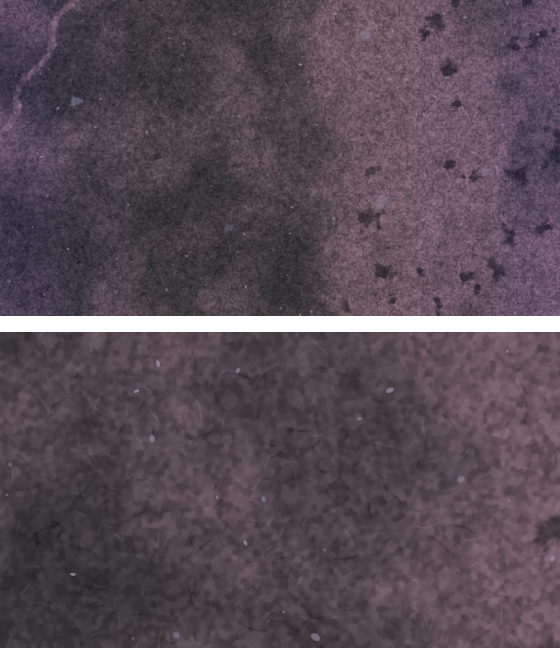
Top, the full canvas; bottom, a detail of the centre.
Give the GLSL for this texture, as a Shadertoy shader.

```glsl
// Bare pinkish soil seen from above, overgrown by dark scrub toward the left.
// Blended cellular noise sets the cover and grain; scattered cells carry
// ragged tufts, fibres, pale specks and a few flat stones.

#define SOIL vec3(0.445, 0.352, 0.400)
#define SCRUB vec3(0.215, 0.205, 0.220)
#define TUFT vec3(0.185, 0.165, 0.190)
#define PALE vec3(0.600, 0.580, 0.690)
#define RIM_TINT vec3(-0.005, -0.008, 0.045)
#define PATCH_SCALE 3.6
#define PATCH_CONTRAST 1.9
#define GRAIN 0.38
#define TUFT_GRID 8.5
#define TUFT_SHARE 0.55
#define SPECK_GRID 21.0
#define STONE_GRID 2.6

vec3 hash3(vec2 p) {
    vec3 q = fract(p.xyx * vec3(0.1031, 0.1030, 0.0973));
    q += dot(q, q.yxz + 33.33);
    return fract((q.xxy + q.yzz) * q.zyx);
}

mat2 turn(float a) {
    return mat2(cos(a), sin(a), -sin(a), cos(a));
}

// Random cell values blended by distance to the cell points
float cellNoise(vec2 p) {
    vec2 id = floor(p), f = p - id;
    float total = 0.0, weight = 0.0;
    for (int y = -1; y <= 1; y++)
    for (int x = -1; x <= 1; x++) {
        vec2 o = vec2(x, y);
        vec3 h = hash3(id + o + 71.0);
        vec2 d = o + h.xy - f;
        float w = exp(-4.5 * dot(d, d));
        total += w * h.z;
        weight += w;
    }
    return total / weight;
}

float layeredNoise(vec2 p) {
    float total = 0.0, amp = 1.0, sum = 0.0;
    for (int i = 0; i < 5; i++) {
        total += amp * cellNoise(p);
        sum += amp;
        amp *= 0.6;
        p = turn(0.7) * p * 2.1 + 13.7;
    }
    return total / sum;
}

float glow(vec2 p, vec2 centre, vec2 size) {
    vec2 d = (p - centre) / size;
    return exp(-dot(d, d));
}

// Ragged dark plants with radiating twigs
float tufts(vec2 p, float rough) {
    vec2 g = p * TUFT_GRID, id = floor(g);
    float mask = 0.0;
    for (int y = -1; y <= 1; y++)
    for (int x = -1; x <= 1; x++) {
        vec2 c = id + vec2(x, y);
        vec3 h = hash3(c + 5.0), k = hash3(c + 140.0);
        vec2 d = turn(k.x * 6.28) * (g - c - h.xy);
        d.y *= 1.0 + 0.6 * k.y;
        float a = atan(d.y, d.x);
        float twigs = sin(a * 7.0 + 9.0 * k.z) * sin(a * 11.0 + 20.0 * h.x);
        float r = mix(0.11, 0.36, k.y * k.y);
        float edge = length(d) / r + 0.25 * twigs + 1.9 * (rough - 0.5);
        mask = max(mask, step(h.z, TUFT_SHARE) * (1.0 - smoothstep(0.35, 1.35, edge)));
    }
    return mask;
}

// Short straws: x is signed brightness from pale and dark strokes
float fibres(vec2 p, float grid, float px) {
    vec2 g = p * grid, id = floor(g);
    float tone = 0.0;
    for (int y = -1; y <= 1; y++)
    for (int x = -1; x <= 1; x++) {
        vec2 c = id + vec2(x, y);
        vec3 h = hash3(c + grid), k = hash3(c + 300.0 + grid);
        vec2 d = turn(k.x * 6.28) * (g - c - h.xy);
        d.y += 0.35 * d.x * d.x;
        d.x -= clamp(d.x, -0.45 * k.y, 0.45 * k.y);
        float line = 1.0 - smoothstep(0.0, 0.0011 + px, length(d) / grid);
        tone += line * (h.z - 0.5);
    }
    return tone;
}

// Pale rounded fragments, stretched and turned at random
float fragments(vec2 p, float grid, float share, vec2 radii, float px) {
    vec2 g = p * grid, id = floor(g);
    float mask = 0.0;
    for (int y = -1; y <= 1; y++)
    for (int x = -1; x <= 1; x++) {
        vec2 c = id + vec2(x, y);
        vec3 h = hash3(c + 19.0 * grid), k = hash3(c + 410.0 + grid);
        vec2 d = turn(k.x * 6.28) * (g - c - h.xy) / grid;
        d.y *= 1.0 + k.z;
        float r = mix(radii.x, radii.y, k.y * k.y);
        float shape = 1.0 - smoothstep(-px, px, length(d) - r);
        mask = max(mask, step(h.z, share) * shape * (0.5 + 0.5 * k.z));
    }
    return mask;
}

void mainImage(out vec4 fragColor, in vec2 fragCoord) {
    vec2 p = fragCoord / iResolution.y, uv = fragCoord / iResolution.xy;
    float px = 1.0 / iResolution.y;
    float rough = cellNoise(p * 60.0), fine = cellNoise(p * 170.0);

    // Scrub cover: dense on the left, open soil on the right
    float border = 0.61 + 0.12 * (uv.y - 0.3);
    float open = smoothstep(border - 0.15, border + 0.14, uv.x);
    float cover = mix(0.66, 0.08, open);
    cover += PATCH_CONTRAST * (layeredNoise(p * PATCH_SCALE) - 0.5);
    cover += 0.35 * glow(uv, vec2(0.40, 0.10), vec2(0.20, 0.17));
    cover += 0.35 * glow(uv, vec2(0.06, 0.80), vec2(0.13, 0.20));
    cover -= 0.40 * glow(uv, vec2(0.17, 0.54), vec2(0.15, 0.10));

    // Worn trail in the upper left
    float t = (p.y - 0.58) / 0.42;
    float trailX = 0.23 * t + 0.02 * sin(13.0 * t) + 0.012 * (rough - 0.5);
    float trail = 1.0 - smoothstep(0.004, 0.019, abs(p.x - trailX));
    cover -= 0.6 * trail * smoothstep(-0.15, 0.05, t);
    vec3 col = mix(SOIL, SCRUB, smoothstep(-0.1, 1.1, cover));

    // Plants, straws and grain
    col = mix(col, TUFT, 0.85 * open * tufts(p, rough));
    col *= 1.0 + GRAIN * (fine - 0.5) + 0.5 * GRAIN * (rough - 0.5);
    col += 0.11 * (fibres(p, 34.0, px) + fibres(p + 3.1, 52.0, px));

    // Stones and specks
    float stone = fragments(p + 0.02 * (rough - 0.5), STONE_GRID, 0.28, vec2(0.012, 0.032), 2.0 * px);
    col = mix(col, PALE * (0.75 + 0.2 * rough), 0.6 * stone);
    col = mix(col, PALE, 0.8 * fragments(p, SPECK_GRID, 0.20, vec2(0.0012, 0.006), px));

    // Cooler violet light toward both sides
    col += RIM_TINT * smoothstep(0.2, 0.5, abs(uv.x - 0.5));
    fragColor = vec4(col, 1.0);
}
```
